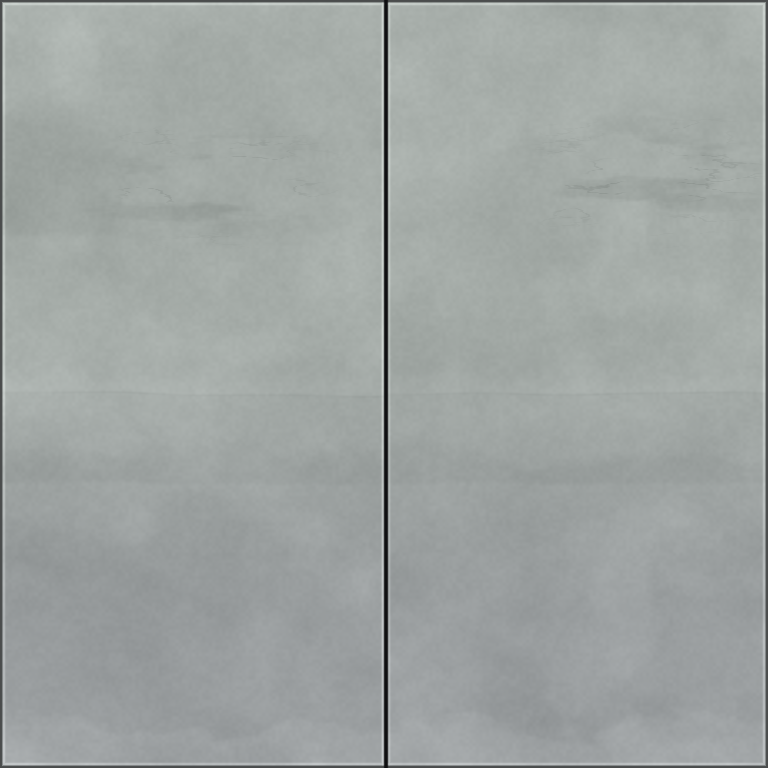
Reproduce this texture procedurally as a WebGL 1 fragment shader.

```glsl
precision highp float;
// Two tall grey concrete panels side by side, split by a narrow black joint.
// Layered value noise makes clouds, ragged wash bands and scratched streaks;
// the distance to the panel edge shapes the dark rim and its pale bevel.
uniform vec2 u_resolution;

float hash(vec2 p) {
  vec3 q = fract(p.xyx * 0.1031);
  q += dot(q, q.yzx + 33.33);
  return fract((q.x + q.y) * q.z);
}

float noise(vec2 p) {
  vec2 i = floor(p), f = fract(p);
  f = f * f * (3.0 - 2.0 * f);
  return mix(mix(hash(i), hash(i + vec2(1.0, 0.0)), f.x),
             mix(hash(i + vec2(0.0, 1.0)), hash(i + 1.0), f.x), f.y);
}

float fbm(vec2 p) {
  float sum = 0.0, amp = 0.5;
  for (int i = 0; i < 5; i++) {
    sum += amp * noise(p);
    p = mat2(1.6, 1.2, -1.2, 1.6) * p + 17.3;
    amp *= 0.5;
  }
  return sum;
}

// Soft elliptical mask, one at the centre and zero at the rim
float patchMask(vec2 p, vec2 center, vec2 radius) {
  return 1.0 - smoothstep(0.25, 1.0, length((p - center) / radius));
}

// Horizontal stains: pale ledge, ragged dark band and light foot
float washBands(vec2 p, vec2 seed) {
  float ragged = fbm(p * vec2(14.0, 20.0) + seed) - 0.48;
  float wavy = noise(p * vec2(9.0, 2.0) + seed) - 0.5;
  float y = p.y + 0.008 * wavy;
  float ledge = smoothstep(0.486, 0.490, y) * (1.0 - smoothstep(0.490, 0.525, y));
  float crease = exp(-pow((y - 0.486) / 0.0015, 2.0));
  float dark = smoothstep(0.366, 0.374, y)
             * (1.0 - smoothstep(0.395, 0.425, y + 0.09 * ragged));
  float deep = exp(-pow((y - 0.23 + 0.08 * ragged) / 0.07, 2.0));
  float foot = 1.0 - smoothstep(0.045, 0.060, y + 0.08 * ragged);
  return 0.016 * ledge - 0.018 * crease * noise(p * vec2(24.0, 3.0) + seed)
       - 0.020 * dark - 0.012 * deep + 0.022 * foot;
}

// Scratched, stretched stains in the upper part of each panel
float streaks(vec2 p, float panel, vec2 seed) {
  vec2 center = mix(vec2(0.27, 0.765), vec2(0.84, 0.77), panel);
  float area = patchMask(p, center, vec2(0.23, 0.11));
  float smear = fbm(p * vec2(7.0, 36.0) + seed);
  float vein = abs(fbm(p * vec2(13.0, 60.0) + seed + 5.0) - 0.48);
  float scratch = 1.0 - smoothstep(0.004, 0.028, vein);
  float broken = smoothstep(0.40, 0.65, noise(p * vec2(16.0, 40.0) + seed));
  return -area * (0.045 * smoothstep(0.46, 0.66, smear) + 0.045 * scratch * broken);
}

// Broad dull stain at the left and brighter upper corners
float cornerTones(vec2 p) {
  float rough = fbm(p * vec2(12.0, 18.0)) - 0.48;
  float dull = smoothstep(0.685, 0.700, p.y + 0.02 * rough)
             * (1.0 - smoothstep(0.835, 0.865, p.y - 0.10 * p.x + 0.05 * rough))
             * (1.0 - smoothstep(0.08, 0.24, p.x + 0.15 * rough));
  float glow = patchMask(p, vec2(0.03, 0.94), vec2(0.20, 0.17))
             + patchMask(p, vec2(0.95, 0.92), vec2(0.20, 0.18));
  return 0.024 * glow - 0.024 * dull;
}

void main() {
  vec2 uv = gl_FragCoord.xy / u_resolution;
  float px = 1.0 / min(u_resolution.x, u_resolution.y);
  float jointX = 0.5026;
  float panel = step(jointX, uv.x);
  vec2 seed = vec2(31.7, 12.9) * (panel + 1.0);

  // Greenish grey above, cooler and darker below
  vec3 color = mix(vec3(0.600, 0.616, 0.622), vec3(0.644, 0.671, 0.655),
                   smoothstep(0.12, 0.62, uv.y));

  // Clouding, mottling and fine grain
  float tone = 0.085 * (fbm(uv * vec2(5.0, 6.0) + seed) - 0.48);
  tone += 0.050 * (fbm(uv * 18.0 + seed) - 0.48);
  tone += 0.018 * smoothstep(0.60, 0.85, noise(uv * 13.0 + seed));
  tone += 0.018 * (noise(uv * 230.0) - 0.5) + 0.012 * (noise(uv * 110.0) - 0.5);
  tone += washBands(uv, seed) + streaks(uv, panel, seed) + cornerTones(uv);
  color += tone;

  // Pale bevel just inside each panel edge
  float joint = abs(uv.x - jointX);
  float border = min(min(uv.x, 1.0 - uv.x), min(uv.y, 1.0 - uv.y));
  float bevel = exp(-pow((border - 0.0052) / 0.0017, 2.0));
  float side = mix(0.15, 0.09, panel);
  float jointBevel = exp(-pow((joint - 0.0044) / 0.0015, 2.0));
  color += max(0.12 * bevel, side * jointBevel);

  // Grey outer rim and black central joint
  float soft = max(px, 0.0012);
  color = mix(vec3(0.29, 0.30, 0.30), color,
              smoothstep(0.0030 - soft, 0.0030 + soft, border));
  color = mix(vec3(0.06, 0.06, 0.065), color,
              smoothstep(0.0025 - soft, 0.0025 + soft, joint));
  gl_FragColor = vec4(color, 1.0);
}
```
